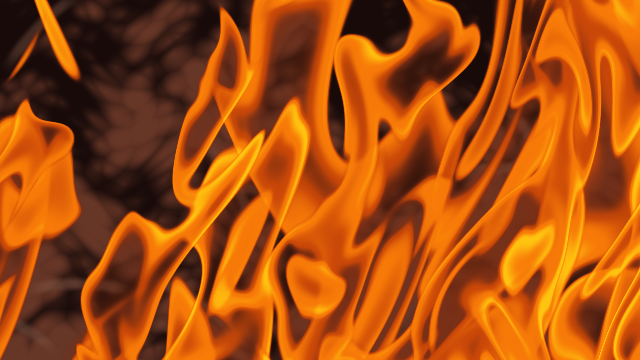
Write a WebGL 1 fragment shader that draws this texture.

```glsl
precision highp float;
// Leaning, curling sheets of orange fire over dark, smoky brush.

#define LEAN 0.24        // sideways drift of the flames with height
#define STRETCH 0.45     // vertical elongation of the tongues
#define BASE_SCALE 6.6   // size of the largest tongues
#define SCALE_STEP 1.38  // size ratio between layers
#define CURL 0.62        // strength of the swirling
#define FOLDS 0.66       // bright folds inside each tongue
#define EDGE 0.27        // softness of a fold's leading edge
#define OPACITY 0.86     // how much a sheet hides those behind it
#define COVER 0.06       // overall amount of fire

uniform vec2 u_resolution;

const vec3 SOOT = vec3(0.09, 0.04, 0.035);
const vec3 BRUSH = vec3(0.40, 0.21, 0.15);
const vec3 ASH = vec3(0.52, 0.36, 0.29);
const vec3 RUST = vec3(0.50, 0.18, 0.07);
const vec3 EMBER = vec3(0.79, 0.28, 0.03);
const vec3 ORANGE = vec3(0.97, 0.48, 0.03);
const vec3 GOLD = vec3(1.0, 0.77, 0.06);

vec2 hash2(vec2 p) {
  p = vec2(dot(p, vec2(127.1, 311.7)), dot(p, vec2(269.5, 183.3)));
  return fract(sin(p) * 43758.55);
}

// Cellular noise: distance to the nearest scattered point.
float cells(vec2 p) {
  vec2 cell = floor(p);
  float nearest = 2.0;
  for (int j = -1; j <= 1; j++) {
    for (int i = -1; i <= 1; i++) {
      vec2 id = cell + vec2(float(i), float(j));
      nearest = min(nearest, length(id + hash2(id) - p));
    }
  }
  return nearest;
}

// Repeated sine shears that bend space into swirls.
vec2 swirl(vec2 q, float seed) {
  float freq = 0.8;
  for (int i = 0; i < 4; i++) {
    float phase = seed * 2.3 + float(i) * 1.9;
    q.x += CURL / freq * sin(q.y * freq * 1.3 + phase);
    q.y += CURL / freq * sin(q.x * freq + phase * 1.7);
    freq *= 1.63;
  }
  return q;
}

// One layer of fire: x = heat, y = coverage.
vec2 flameSheet(vec2 p, float scale, float seed, float bias) {
  vec2 q = vec2(p.x - LEAN * p.y, p.y * STRETCH) * scale + seed * vec2(3.7, 5.1);
  q = swirl(q, seed);
  float field = sin(q.x + seed)
              + 0.55 * sin(1.7 * q.x + 1.3 * q.y + seed * 2.0)
              + 0.60 * sin(2.1 * q.y - 0.8 * q.x);
  float depth = field + bias;
  float fold = fract(depth * FOLDS);
  float glow = smoothstep(0.0, EDGE, fold) * pow(1.0 - fold, 1.1) * 1.25;
  glow *= 0.94 + 0.10 * sin(q.x * 3.0 + q.y);
  float body = smoothstep(0.0, 0.35, depth);
  return vec2(0.2 + 0.78 * glow, body * (0.34 + 0.66 * smoothstep(0.0, 0.65, glow)));
}

// Soft blurred brush with a few pale twigs.
vec3 brushwood(vec2 p) {
  vec2 q = p + 0.03 * sin(p.yx * 17.0 + vec2(0.0, 2.0));
  float clumps = 1.0 - cells(q * vec2(5.0, 6.0));
  float grain = 1.0 - cells(q * vec2(14.0, 18.0) + 7.0);
  float haze = 0.5 + 0.5 * sin(p.x * 5.0 + 2.0 * sin(p.y * 4.0 + 1.0));
  float light = 0.6 * clumps + 0.35 * grain + 0.3 * haze - 0.2 * p.y;
  vec3 color = mix(SOOT, BRUSH, smoothstep(0.34, 0.84, light));
  for (int i = 0; i < 11; i++) {
    float n = float(i);
    vec2 center = hash2(vec2(n, 4.0)) * vec2(1.8, 1.0);
    float angle = 2.4 * hash2(vec2(n, 9.0)).x - 1.2;
    vec2 along = vec2(cos(angle), sin(angle));
    vec2 d = p - center;
    float s = dot(d, along);
    float across = abs(dot(d, vec2(-along.y, along.x)) + 0.8 * s * s);
    float twig = smoothstep(0.024, 0.004, across) * smoothstep(0.16, 0.08, abs(s));
    color = mix(color, ASH, 0.4 * twig);
  }
  return color;
}

vec3 fireColor(float heat) {
  vec3 color = mix(RUST, EMBER, smoothstep(0.20, 0.42, heat));
  color = mix(color, ORANGE, smoothstep(0.42, 0.68, heat));
  return mix(color, GOLD, smoothstep(0.70, 0.94, heat));
}

void main() {
  vec2 p = gl_FragCoord.xy / u_resolution.y;
  float side = gl_FragCoord.x / u_resolution.x;

  // Fire thickens toward the bottom and the right.
  float bias = COVER + 0.85 * side - p.y * (1.75 - 1.2 * side);

  float heat = 0.0;
  float cover = 0.0;
  float scale = BASE_SCALE;
  for (int i = 0; i < 3; i++) {
    vec2 sheet = flameSheet(p, scale, float(i) * 1.37 + 0.6, bias);
    float alpha = OPACITY * sheet.y;
    heat = mix(heat, sheet.x, alpha);
    cover = mix(cover, 1.0, alpha);
    scale *= SCALE_STEP;
  }

  // Broad hot and cool regions.
  heat *= 1.0 + 0.13 * sin(p.x * 6.0 + 1.5 * sin(p.y * 5.0) - 3.0);

  vec3 color = mix(brushwood(p), fireColor(heat), smoothstep(0.0, 0.85, cover));
  gl_FragColor = vec4(color, 1.0);
}
```
